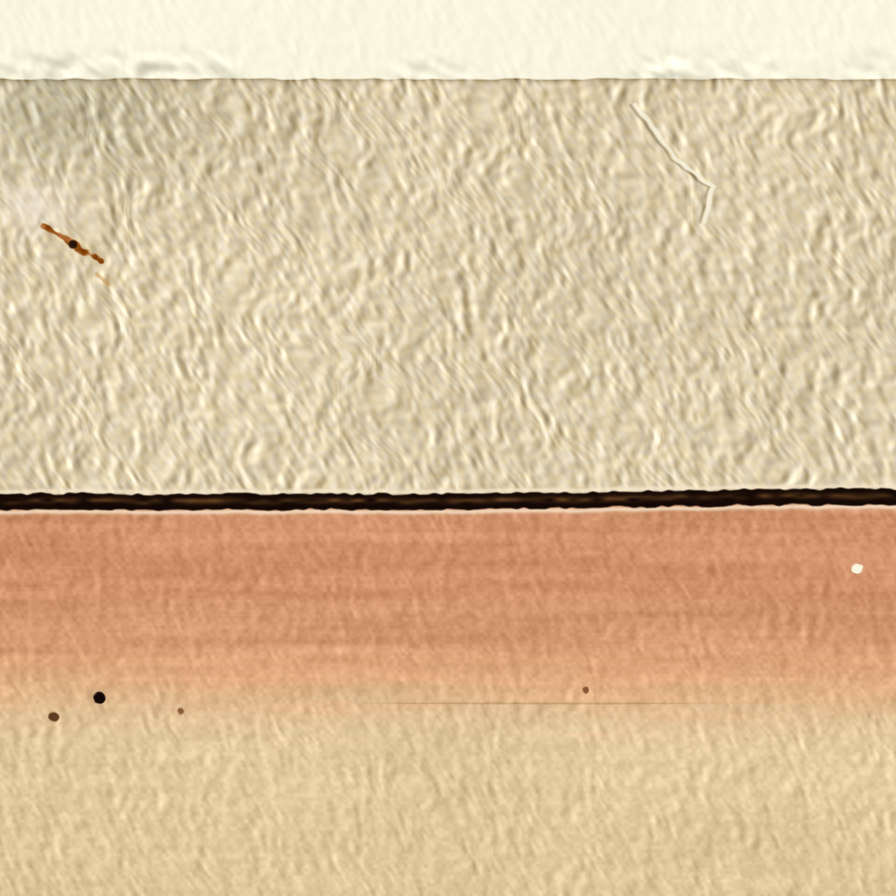
Write a three.js fragment shader that draws this texture.

```glsl
// Layered paper: a cream strip, grainy sheet, dark seam and a rust band fading to tan.
#define TOP_EDGE 0.912
#define SEAM_Y 0.4400
#define SEAM_HALF 0.0088
#define BAND_END 0.215
#define GRAIN 0.36
#define SOFT 0.0015
#define CREAM vec3(0.985, 0.965, 0.875)
#define PAPER vec3(0.865, 0.805, 0.675)
#define RUST vec3(0.815, 0.570, 0.420)
#define TAN vec3(0.885, 0.785, 0.615)
#define INK vec3(0.075, 0.030, 0.018)

varying vec2 vUv;

float hash(vec2 p) {
  return fract(sin(dot(p, vec2(127.1, 311.7))) * 43758.5453);
}

float noise(vec2 p) {
  vec2 i = floor(p), f = fract(p);
  f = f * f * (3.0 - 2.0 * f);
  return mix(mix(hash(i), hash(i + vec2(1.0, 0.0)), f.x),
             mix(hash(i + vec2(0.0, 1.0)), hash(i + 1.0), f.x), f.y);
}

float fbm(vec2 p) {
  float sum = 0.0, amp = 0.5;
  for (int i = 0; i < 4; i++) {
    sum += amp * noise(p);
    p = p * 2.03 + 17.3;
    amp *= 0.5;
  }
  return sum;
}

// Height of short, slightly leaning fibres
float fibres(vec2 p) {
  p.x += 0.3 * p.y + 0.02 * noise(p * 25.0);
  return 0.6 * noise(p * vec2(115.0, 58.0)) + 0.4 * noise(p * vec2(210.0, 120.0) + 9.0);
}

// Light raking across the fibres from the left
float relief(vec2 p) {
  return fibres(p + vec2(0.0032, -0.0018)) - fibres(p - vec2(0.0032, -0.0018));
}

float segment(vec2 p, vec2 a, vec2 b) {
  vec2 d = b - a;
  return length(p - a - d * clamp(dot(p - a, d) / dot(d, d), 0.0, 1.0));
}

float hair(vec2 p) {
  p += 0.004 * (vec2(noise(p * 70.0), noise(p * 70.0 + 31.0)) - 0.5);
  float d = segment(p, vec2(0.710, 0.883), vec2(0.755, 0.824));
  d = min(d, segment(p, vec2(0.755, 0.824), vec2(0.797, 0.792)));
  return min(d, segment(p, vec2(0.797, 0.792), vec2(0.787, 0.753)));
}

float fill(float d) {
  return 1.0 - smoothstep(-SOFT, SOFT, d);
}

float dot2d(vec2 p, vec2 c, float r) {
  return fill(length(p - c) - r * (0.8 + 0.4 * noise(p * 220.0)));
}

void main() {
  vec2 p = vUv;
  float bump = relief(p);
  float cloud = fbm(p * 6.0) - 0.47;
  float seam = SEAM_Y + 0.006 * smoothstep(0.45, 1.0, p.x) + 0.0016 * (noise(vec2(p.x * 45.0, 2.0)) - 0.5);

  // Grainy sheet, shaded at its upper left
  vec3 sheet = PAPER + 0.07 * cloud;
  sheet -= vec3(0.10, 0.08, 0.07) * exp(-dot((p - vec2(0.06, 0.88)) * vec2(6.0, 13.0), (p - vec2(0.06, 0.88)) * vec2(6.0, 13.0)));
  sheet += bump * GRAIN * vec3(0.95, 1.0, 1.05);
  sheet += 0.04 * (noise(p * 190.0) - 0.5) * vec3(1.0, 0.5, -1.0);

  // Rust band with long streaks, fading into tan
  float streak = fbm(p * vec2(5.0, 95.0)) - 0.47;
  float fade = smoothstep(BAND_END - 0.045, BAND_END + 0.05, p.y + 0.05 * streak + 0.03 * cloud);
  vec3 rust = RUST + vec3(0.06, 0.09, 0.07) * smoothstep(0.34, 0.22, p.y) + 0.13 * streak;
  vec3 lower = mix(TAN + 0.06 * cloud + 0.05 * streak, rust, fade);
  lower += bump * GRAIN * mix(0.42, 0.28, fade) + 0.06 * (noise(p * 240.0) - 0.5);
  float crease = fill(abs(p.y - BAND_END - 0.002 * streak) - 0.0008);
  lower -= 0.12 * crease * smoothstep(0.38, 0.48, p.x) * smoothstep(0.85, 0.70, p.x);
  vec3 color = mix(lower, sheet, smoothstep(seam - SOFT, seam + SOFT, p.y));

  // Cream strip with a thin shadow and torn wisps
  float edge = TOP_EDGE + 0.002 * (noise(vec2(p.x * 60.0, 5.0)) - 0.5);
  color -= vec3(0.17, 0.18, 0.18) * exp(-abs(p.y - edge + 0.001) / 0.0025);
  float wisps = smoothstep(0.36, 0.58, noise(vec2(p.x * 7.0 + 0.6, 3.0))) * smoothstep(0.955, 0.915, p.y);
  vec3 strip = CREAM + 0.02 * cloud + bump * 0.05;
  strip += wisps * (relief(p.yx * 0.6 + 0.2) * 0.35 - 0.035);
  color = mix(color, strip, smoothstep(edge - SOFT, edge + SOFT, p.y));

  // Raised pale hair and its shadow
  color -= 0.17 * fill(hair(p + vec2(0.005, 0.001)) - 0.0015);
  color = mix(color, CREAM, 0.8 * fill(hair(p) - 0.0023));

  // Brown splinter with a pale scuff and a faint fleck
  vec2 scuff = (p - vec2(0.038, 0.768)) * vec2(30.0, 42.0);
  color = mix(color, vec3(0.95, 0.91, 0.86), 0.6 * exp(-dot(scuff, scuff)));
  float splinter = segment(p, vec2(0.049, 0.748), vec2(0.111, 0.709)) - 0.0055 + 0.005 * noise(p * 130.0);
  color = mix(color, vec3(0.61, 0.35, 0.13) + 0.3 * (noise(p * 150.0) - 0.5), fill(splinter));
  color = mix(color, INK, 0.85 * dot2d(p, vec2(0.081, 0.727), 0.005));
  color = mix(color, vec3(0.76, 0.59, 0.34), 0.6 * fill(segment(p, vec2(0.108, 0.694), vec2(0.121, 0.683)) - 0.002));

  // Dark seam with pale lips and a brown core
  float gap = p.y - seam;
  color = mix(color, vec3(0.97, 0.91, 0.80), 0.75 * exp(-pow((abs(gap) - SEAM_HALF - 0.0025) / 0.0028, 2.0)));
  float core = exp(-pow((gap - 0.001) / 0.0035, 2.0)) * noise(p * vec2(75.0, 190.0));
  float ragged = 0.0025 * (noise(vec2(p.x * 130.0, sign(gap) * 8.0)) - 0.5);
  color = mix(color, INK + core * vec3(0.32, 0.23, 0.11), fill(abs(gap) - SEAM_HALF - ragged));

  // Stray specks
  color = mix(color, INK, dot2d(p, vec2(0.111, 0.221), 0.0062));
  color = mix(color, vec3(0.32, 0.18, 0.08), 0.9 * dot2d(p, vec2(0.060, 0.200), 0.0058));
  color = mix(color, vec3(0.45, 0.25, 0.13), 0.8 * (dot2d(p, vec2(0.202, 0.206), 0.0036) + dot2d(p, vec2(0.654, 0.230), 0.0036)));
  color = mix(color, CREAM, dot2d(p, vec2(0.957, 0.365), 0.0062));

  gl_FragColor = vec4(clamp(color, 0.0, 1.0), 1.0);
}
```
